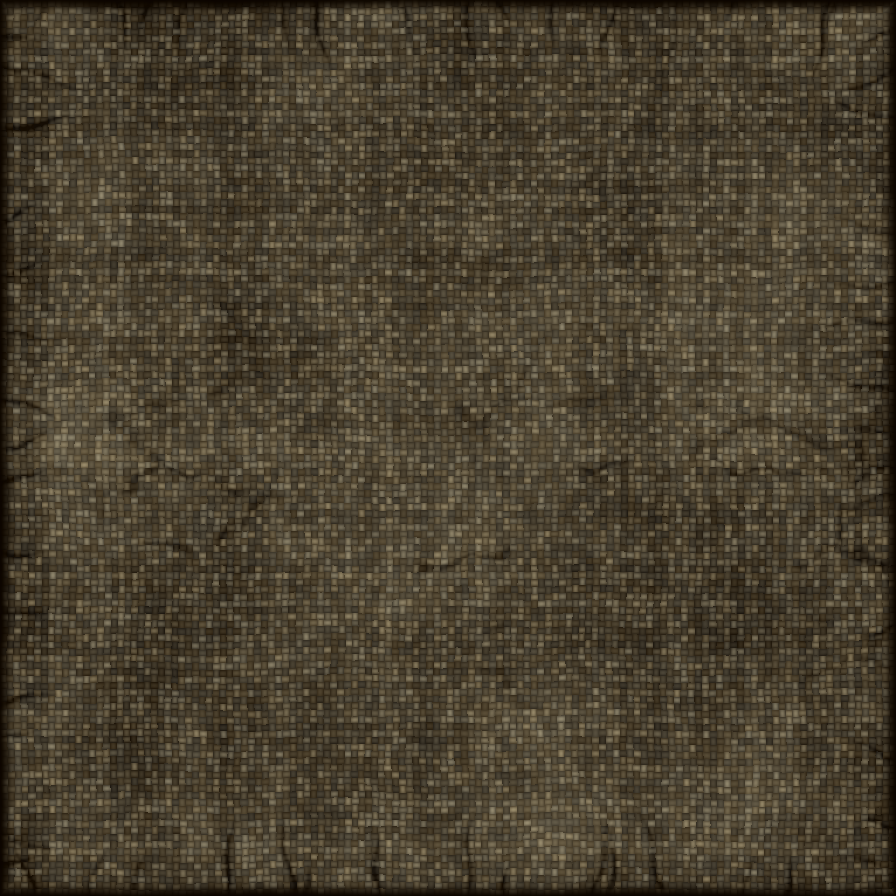
A three.js fragment shader for this texture:

```glsl
// Worn brown burlap: a plain weave of small uneven stitches over soft stains.
// Layered sines stain and bend the cloth, cellular borders make the wrinkles,
// and tapered strokes running inward from each side crease the dark rim.

varying vec2 vUv;

const vec3 SHADOW_COLOR = vec3(0.11, 0.08, 0.04);
const vec3 LIGHT_COLOR = vec3(0.44, 0.40, 0.31);
const vec3 HUE_SHIFT = vec3(0.022, 0.0, -0.03);
const float THREADS = 130.0;        // stitches across the canvas
const float BASE_TONE = 0.59;       // 0 is shadow, 1 is light
const float STITCH_RELIEF = 0.48;
const float FLECK_CONTRAST = 0.46;
const float THREAD_CONTRAST = 0.16;
const float STAIN_CONTRAST = 0.19;
const float THREAD_BEND = 0.0022;
const float CREASE_SLOTS = 15.0;    // possible creases per side
const float CREASE_WIDTH = 0.0034;
const float CREASE_DEPTH = 0.50;
const float WRINKLE_CELLS = 9.0;
const float WRINKLE_DEPTH = 0.30;
const float RIM_WIDTH = 0.017;
const float PI = 3.14159;

float hash(vec2 p) {
  vec3 q = fract(vec3(p.xyx) * 0.1031);
  q += dot(q, q.yzx + 33.33);
  return fract((q.x + q.y) * q.z);
}

vec2 hash2(vec2 p) {
  return vec2(hash(p), hash(p + 71.7));
}

// Rotated, growing sine layers; roughly -1 to 1.
float layeredSines(vec2 p) {
  mat2 turn = mat2(0.8, 0.6, -0.6, 0.8);
  float sum = 0.0;
  float amplitude = 0.5;
  for (int i = 0; i < 6; i++) {
    p = turn * p * 1.7 + 1.3;
    sum += amplitude * sin(p.x + sin(p.y * 0.8)) * sin(p.y + 1.2 * sin(p.x * 0.6));
    amplitude *= 0.72;
  }
  return sum;
}

// Gap between the two nearest cell points: zero on cell borders.
float cellBorder(vec2 p) {
  vec2 cell = floor(p);
  float nearest = 9.0;
  float second = 9.0;
  for (int y = -1; y <= 1; y++) {
    for (int x = -1; x <= 1; x++) {
      vec2 id = cell + vec2(float(x), float(y));
      float d = length(id + hash2(id + 40.0) - p);
      second = min(second, max(nearest, d));
      nearest = min(nearest, d);
    }
  }
  return second - nearest;
}

// Tapered strokes that start at one side and run inward.
float sideCreases(float along, float inward, float side) {
  float ink = 0.0;
  float slot = floor(along * CREASE_SLOTS);
  for (int k = -1; k <= 1; k++) {
    vec2 id = vec2(slot + float(k) + 5.0, side * 19.0);
    vec2 place = hash2(id);
    vec2 form = hash2(id + 131.0);
    float reach = mix(0.03, 0.125, form.x);
    float center = (id.x - 5.0 + place.x) / CREASE_SLOTS
      + (place.y - 0.5) * 0.9 * inward
      + 0.003 * sin(inward * 85.0 + form.y * 40.0);
    float taper = 1.0 - smoothstep(0.3 * reach, reach, inward);
    float offset = (along - center) / (CREASE_WIDTH * (0.45 + 0.55 * taper));
    ink = max(ink, exp(-offset * offset) * taper * mix(0.35, 1.0, form.y));
  }
  return ink;
}

void main() {
  vec2 uv = vUv;
  float stain = layeredSines(uv * 5.0);
  vec2 bend = vec2(layeredSines(uv * 7.0 + 20.0), layeredSines(uv * 7.0 + 50.0));

  // Weave: domed stitches, alternately lying across and upright
  vec2 weave = (uv + THREAD_BEND * bend) * THREADS;
  vec2 stitch = floor(weave);
  vec2 dome = sin(PI * fract(weave));
  float upright = mod(stitch.x + stitch.y, 2.0);
  vec2 profile = mix(dome.yx, dome, upright);
  float relief = profile.x * (0.6 + 0.4 * profile.y);
  float fleck = hash(stitch + 9.0);
  float thread = hash(vec2(stitch.x, 310.0)) + hash(vec2(570.0, stitch.y)) - 1.0;

  float tone = BASE_TONE + STAIN_CONTRAST * stain + THREAD_CONTRAST * thread;
  tone += STITCH_RELIEF * (relief - 0.54);
  tone += FLECK_CONTRAST * (fleck * fleck - 0.33) * (0.4 + 1.1 * relief);

  // Wrinkles: broken cell borders, mostly in a band below the middle
  float border = cellBorder((uv + 0.025 * bend) * WRINKLE_CELLS * vec2(0.8, 1.2));
  float band = exp(-pow((uv.y - 0.42) / 0.17, 2.0));
  float broken = smoothstep(-0.1, 0.5, layeredSines(uv * 6.0 + 80.0));
  tone -= WRINKLE_DEPTH * (1.0 - smoothstep(0.0, 0.11, border)) * broken * (0.2 + 0.8 * band);

  // Creases on all four sides
  float crease = max(sideCreases(uv.y, uv.x, 1.0), sideCreases(uv.y, 1.0 - uv.x, 2.0));
  crease = max(crease, sideCreases(uv.x, uv.y, 3.0));
  crease = max(crease, sideCreases(uv.x, 1.0 - uv.y, 4.0));
  tone -= CREASE_DEPTH * crease;

  // Dark rim with a soft falloff
  vec2 inset = min(uv, 1.0 - uv);
  float edge = min(inset.x, inset.y) + 0.002 * bend.x;
  tone -= 0.12 * exp(-max(edge, 0.0) / 0.05);
  float rim = smoothstep(-0.002, RIM_WIDTH, edge);
  tone = mix(-0.2, max(tone, -0.1), rim);

  vec3 color = mix(SHADOW_COLOR, LIGHT_COLOR, tone);
  color += HUE_SHIFT * (hash(stitch + 200.0) - 0.5) * rim;
  gl_FragColor = vec4(clamp(color, 0.0, 1.0), 1.0);
}
```
